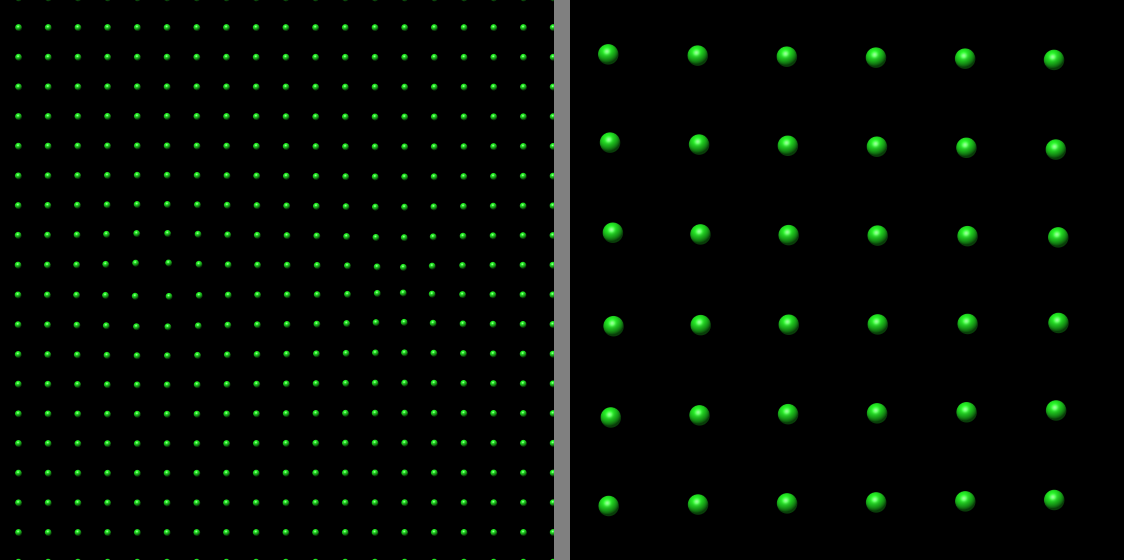
Left: the whole. Right: its middle third, enlarged.
Write a Shadertoy shader that draws this pattern.

```glsl
#define PITCH 0.05304
#define GRID_SHIFT vec2(-0.0107, 0.0)
#define BALL_RADIUS 0.0061
#define SOURCE_POS vec2(-0.219, -0.008)
#define SINK_POS vec2(0.210, -0.003)
#define FIELD_STRENGTH 0.00049
#define FIELD_CORE 0.0495
#define FIELD_REACH 0.286
#define BALL_COLOR vec3(0.14, 0.95, 0.14)
#define GLOSS_COLOR vec3(0.45, 0.25, 0.45)
#define LIGHT_DIR vec3(-0.25, 0.55, 0.80)

// Softened radial push away from a pole, fading with distance
vec2 radialPush(vec2 pos, vec2 pole) {
    vec2 d = pos - pole;
    float r2 = dot(d, d);
    float fade = exp(-r2 / (FIELD_REACH * FIELD_REACH));
    return FIELD_STRENGTH * fade * d / (r2 + FIELD_CORE * FIELD_CORE);
}

// Lattice point moved away from the source and towards the sink
vec2 displacedPoint(vec2 pos) {
    return pos + radialPush(pos, SOURCE_POS) - radialPush(pos, SINK_POS);
}

// Lit sphere; q is the offset from its centre in radii
vec3 shadeBall(vec2 q) {
    float z = sqrt(max(1.0 - dot(q, q), 0.0));
    vec3 normal = normalize(vec3(q, z));
    vec3 light = normalize(LIGHT_DIR);
    float diffuse = max(dot(normal, light), 0.0);
    vec3 halfway = normalize(light + vec3(0.0, 0.0, 1.0));
    float gloss = pow(max(dot(normal, halfway), 0.0), 24.0);
    return BALL_COLOR * (0.25 + 0.75 * diffuse) + GLOSS_COLOR * gloss;
}

void mainImage(out vec4 fragColor, in vec2 fragCoord) {
    vec2 p = (fragCoord - 0.5 * iResolution.xy) / iResolution.y;
    float pixel = 1.0 / iResolution.y;

    // Each cell holds one ball, which never leaves it
    vec2 cell = floor((p - GRID_SHIFT) / PITCH);
    vec2 center = displacedPoint((cell + 0.5) * PITCH + GRID_SHIFT);
    vec2 offset = p - center;

    float edge = length(offset) - BALL_RADIUS;
    float coverage = clamp(0.5 - edge / pixel, 0.0, 1.0);
    vec3 color = shadeBall(offset / BALL_RADIUS) * coverage;
    fragColor = vec4(color, 1.0);
}
```
